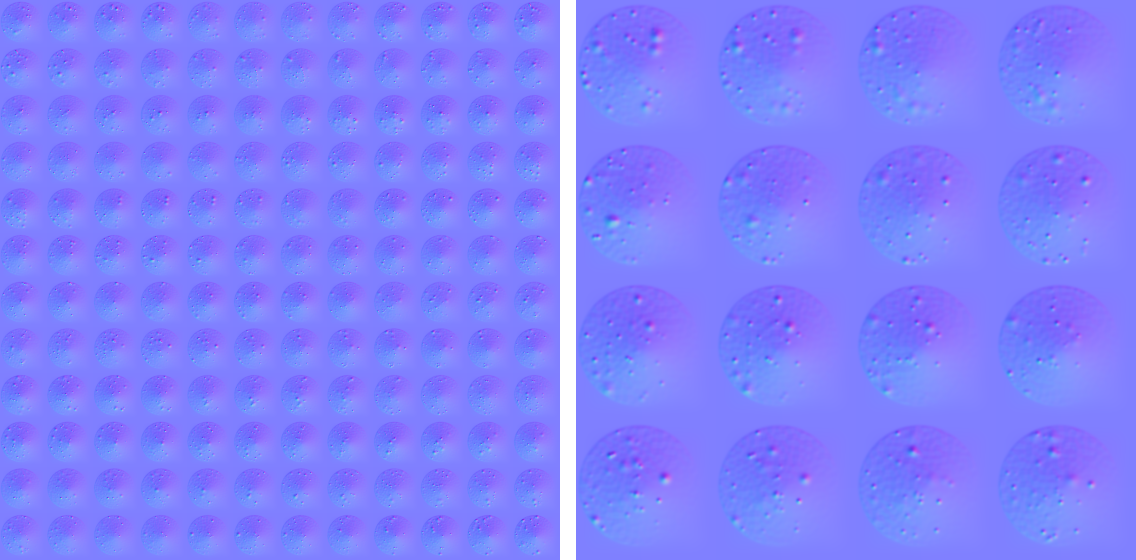
Left: the whole. Right: its middle third, enlarged.
A three.js fragment shader for this texture map:

```glsl
varying vec2 vUv;

vec3 hash3(vec3 p) {
  p = fract(p * vec3(0.1031, 0.1030, 0.0973));
  p += dot(p, p.yxz + 33.33);
  return fract((p.xxy + p.yxx) * p.zyx);
}

vec2 latticeGradient(vec2 cell) {
  float angle = 6.2832 * hash3(vec3(cell, 7.0)).x;
  return vec2(cos(angle), sin(angle));
}

float gradientNoise(vec2 p) {
  vec2 i = floor(p), f = fract(p);
  vec2 u = f * f * f * (f * (f * 6.0 - 15.0) + 10.0);
  float a = dot(latticeGradient(i), f);
  float b = dot(latticeGradient(i + vec2(1.0, 0.0)), f - vec2(1.0, 0.0));
  float c = dot(latticeGradient(i + vec2(0.0, 1.0)), f - vec2(0.0, 1.0));
  float d = dot(latticeGradient(i + 1.0), f - 1.0);
  return mix(mix(a, b, u.x), mix(c, d, u.x), u.y);
}

// Slope of the fine surface grain
vec2 grainSlope(vec2 p) {
  float h = gradientNoise(p);
  return vec2(gradientNoise(p + vec2(0.1, 0.0)) - h,
              gradientNoise(p + vec2(0.0, 0.1)) - h) / 0.1;
}

// Small bumps that swell and fade over several successive tiles
vec2 bumpSlope(vec2 d, float frame) {
  vec2 slope = vec2(0.0);
  for (int i = 0; i < 56; i++) {
    float id = float(i);
    float age = frame / 5.0 + hash3(vec3(id, 3.0, 11.0)).x;
    float life = sin(3.1416 * fract(age));
    vec3 place = hash3(vec3(id, floor(age), 29.0));
    vec3 look = hash3(vec3(id, floor(age), 61.0));
    float angle = 6.2832 * place.x;
    float reach = 0.41 * sqrt(place.y);
    vec2 center = reach * vec2(cos(angle), sin(angle));
    // Fewer bumps on the faded right side
    float keep = step(smoothstep(0.0, 0.3, center.x), look.z);
    center.y -= 0.02 * (fract(age) - 0.5);
    float size = 0.016 + 0.024 * pow(look.x, 5.0);
    vec2 q = (d - center) / size;
    float strength = keep * life * (0.25 + 1.15 * look.y * look.y);
    slope += q * exp(-dot(q, q)) * strength;
  }
  return slope;
}

void main() {
  vec2 grid = vUv * 12.0;
  vec2 tile = floor(grid);
  float frame = (11.0 - tile.y) * 12.0 + tile.x;
  vec2 d = fract(grid) - vec2(0.45, 0.53);
  float r = length(d);

  // Cone around a slightly wandering apex
  vec2 wander = 0.03 * (hash3(vec3(floor(frame / 3.0), 5.0, 17.0)).xy - 0.5);
  vec2 fromApex = d - vec2(0.02, -0.03) - wander;
  vec2 outward = fromApex / (length(fromApex) + 0.05);

  // Crisp rim at the upper left, long fade at the lower right
  float side = smoothstep(-0.3, 0.9, dot(d / (r + 0.02), vec2(0.85, -0.53)));
  float disc = 1.0 - smoothstep(0.415, 0.445, r);
  float fade = 1.0 - smoothstep(0.08, 0.55, r);
  float cover = mix(disc * (1.0 - 0.45 * smoothstep(0.1, 0.44, r)), fade, side);
  float relief = 0.8 + 0.4 * hash3(vec3(floor(frame / 4.0), 2.0, 41.0)).x;

  vec2 slope = outward * vec2(0.18, 0.23) * cover * relief;
  // Faint halo that spills past the rim
  vec2 edge = 1.0 - smoothstep(vec2(0.3), vec2(0.5), abs(fract(grid) - 0.5));
  slope += d * 0.1 * edge.x * edge.y;
  slope += d * 0.2 * (1.0 - side) * exp(-pow((r - 0.425) / 0.015, 2.0));
  slope += grainSlope(d * 22.0 + frame * 3.7) * 0.04 * disc * (1.0 - 0.8 * side);
  slope += bumpSlope(d, frame) * disc;

  // Normal with its vertical axis pointing down
  vec3 normal = normalize(vec3(slope.x, -slope.y, 1.0));
  gl_FragColor = vec4(normal * 0.5 + 0.5, 1.0);
}
```
